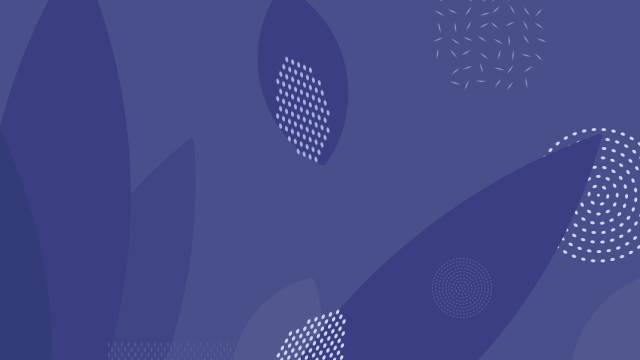
Give the GLSL for this background, as a WebGL 1 fragment shader.

```glsl
precision highp float;

uniform vec2 u_resolution;

// Coverage of a signed distance; the canvas is 9 units high
float fill(float d) {
    return clamp(0.5 - d * u_resolution.y / 9.0, 0.0, 1.0);
}

float circle(vec2 p, vec2 center, float radius) {
    return length(p - center) - radius;
}

// Overlap of two circles, with softly rounded tips
float leaf(vec2 p, vec2 c1, float r1, vec2 c2, float r2) {
    float rounding = 0.1;
    vec2 d = vec2(circle(p, c1, r1), circle(p, c2, r2)) + rounding;
    return min(max(d.x, d.y), 0.0) + length(max(d, 0.0)) - rounding;
}

float ellipse(vec2 p, vec2 radii) {
    return (length(p / radii) - 1.0) * min(radii.x, radii.y);
}

vec2 rotate(vec2 p, float angle) {
    float c = cos(angle), s = sin(angle);
    return vec2(c * p.x + s * p.y, c * p.y - s * p.x);
}

float hash(vec2 p) {
    return fract(sin(dot(p, vec2(127.1, 311.7))) * 43758.5);
}

// Nearest point of the lattice spanned by a and b
vec2 latticePoint(vec2 p, vec2 a, vec2 b) {
    vec2 uv = vec2(p.x * b.y - p.y * b.x, a.x * p.y - a.y * p.x);
    vec2 cell = floor(uv / (a.x * b.y - a.y * b.x) + 0.5);
    return cell.x * a + cell.y * b;
}

// Seeds on concentric rings, each lying along its ring
float ringSeeds(vec2 p, float gap, float count, vec2 radii) {
    float r = length(p);
    float ring = floor(r / gap + 0.5);
    float stride = 6.283185 / max(6.0 * ring, 1.0);
    float angle = mod(atan(p.y, p.x) + ring * 1.7, stride) - 0.5 * stride;
    float seed = fill(ellipse(vec2(angle * ring * gap, r - ring * gap), radii));
    return seed * step(ring, count);
}

// Randomly turned strokes on a jittered grid inside a disc
float strokes(vec2 p) {
    vec2 cell = floor(p / 0.36);
    vec2 jitter = vec2(hash(cell), hash(cell + 17.0)) - 0.5;
    vec2 center = (cell + 0.5 + 0.35 * jitter) * 0.36;
    vec2 q = rotate(p - center, 6.283185 * hash(cell + 41.0));
    return fill(ellipse(q, vec2(0.085, 0.016))) * step(length(center), 1.58);
}

void main() {
    vec2 p = gl_FragCoord.xy * 9.0 / u_resolution.y;
    vec3 indigo = vec3(0.23, 0.245, 0.51);
    vec3 haze = vec3(0.32, 0.34, 0.56);
    vec3 pale = vec3(0.82, 0.84, 0.95);
    vec3 color = vec3(0.285, 0.308, 0.546);

    // Leaves on the left, back to front
    color = mix(color, vec3(0.252, 0.27, 0.525),
        fill(leaf(p, vec2(-8.65, 4.42), 13.54, vec2(11.1, -2.73), 10.42)));
    color = mix(color, indigo,
        fill(leaf(p, vec2(-11.6, 4.1), 14.87, vec2(14.4, 2.12), 14.87)));
    color = mix(color, vec3(0.2, 0.231, 0.472), fill(circle(p, vec2(-12.02, 0.0), 13.33)));

    // Hazy mounds along the bottom
    color = mix(color, haze,
        fill(leaf(p, vec2(8.4, -0.48), 2.62, vec2(3.9, 0.67), 4.17)));
    color = mix(color, haze, fill(circle(p, vec2(17.08, -0.58), 2.84)));

    // Seed disc behind the large leaf
    color = mix(color, pale,
        ringSeeds(p - vec2(14.96, 4.12), 0.235, 7.0, vec2(0.055, 0.037)));
    color = mix(color, indigo,
        fill(leaf(p, vec2(20.2, -9.08), 15.63, vec2(1.92, 9.21), 13.62)));
    color = mix(color, vec3(0.34, 0.365, 0.61),
        ringSeeds(p - vec2(11.55, 1.8), 0.082, 9.0, vec2(0.022, 0.014)));

    // Top leaf with its seeds
    color = mix(color, indigo,
        fill(leaf(p, vec2(9.48, 7.54), 3.04, vec2(5.67, 6.67), 3.04)));
    vec2 origin = vec2(7.014, 5.848);
    vec2 seed = origin + latticePoint(p - origin, vec2(0.148, -0.067), vec2(0.073, -0.25));
    float inside = step(leaf(seed, vec2(8.76, 6.57), 1.9, vec2(6.36, 6.02), 1.9), 0.0);
    color = mix(color, vec3(0.65, 0.69, 0.87),
        inside * fill(ellipse(rotate(p - seed, 0.2), vec2(0.036, 0.066))));

    // Pale seeds at the foot of the large leaf
    seed = latticePoint(p, vec2(0.18, 0.06), vec2(-0.1, -0.18));
    inside = step(leaf(seed, vec2(8.85, -0.96), 2.27, vec2(4.46, 0.98), 4.19), 0.0);
    color = mix(color, pale,
        inside * fill(ellipse(rotate(p - seed, -0.45), vec2(0.036, 0.06))));

    // Faint upright strokes at the bottom left
    seed = latticePoint(p, vec2(0.165, 0.0), vec2(0.08, 0.13));
    inside = step(abs(seed.x - 4.3), 1.6) * step(seed.y, 0.4);
    color = mix(color, vec3(0.33, 0.355, 0.6),
        inside * fill(ellipse(p - seed, vec2(0.018, 0.06))));

    // Scattered strokes at the top right
    color = mix(color, vec3(0.55, 0.59, 0.76), strokes(p - vec2(12.25, 8.17)));

    gl_FragColor = vec4(color, 1.0);
}
```
